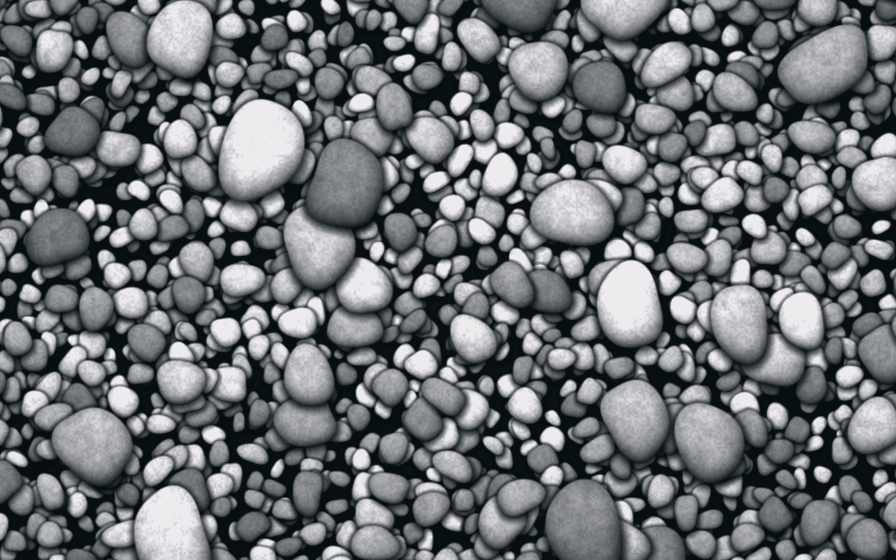
Reproduce this texture procedurally as a WebGL 1 fragment shader.

```glsl
precision highp float;
// Draws a beach of rounded grey pebbles piled over dark, shadowed gaps.

uniform vec2 u_resolution;

// Lengths are fractions of the canvas height.
const float EDGE = 0.0028;
const float JITTER = 0.3;
const float SHADOW_BASE = 0.008;
const float SHADOW_GROWTH = 0.13;
const float SHADOW_DEPTH = 0.8;
const float DARK_STONE = 0.5;
const float PALE_STONE = 1.1;
const float GAP_TONE = 0.06;
const float GRAIN = 0.16;
const float MOTTLE = 0.26;
const vec2 LIGHT = vec2(-0.25, 0.97);
const vec3 SHADOW_TINT = vec3(-0.027, 0.005, 0.020);
const vec3 LIGHT_TINT = vec3(0.004, -0.008, 0.006);

vec3 hash3(vec2 p) {
  vec3 q = fract(p.xyx * vec3(0.1031, 0.1030, 0.0973));
  q += dot(q, q.yxz + 33.33);
  return fract((q.xxy + q.yzz) * q.zyx);
}

float noise(vec2 p) {
  vec2 i = floor(p);
  vec2 f = fract(p);
  f = f * f * (3.0 - 2.0 * f);
  float low = mix(hash3(i).x, hash3(i + vec2(1.0, 0.0)).x, f.x);
  float high = mix(hash3(i + vec2(0.0, 1.0)).x, hash3(i + 1.0).x, f.x);
  return mix(low, high, f.y);
}

mat2 rotation(float a) {
  float c = cos(a);
  float s = sin(a);
  return mat2(c, s, -s, c);
}

// Radius-like measure of a lumpy, slightly squared oval: 1 on its outline.
float pebbleRadius(vec2 q, vec3 h) {
  float power = mix(2.0, 3.0, h.x * h.x);
  vec2 a = pow(abs(q) + 1e-4, vec2(power));
  float d = pow(a.x + a.y, 1.0 / power);
  float angle = atan(q.y, q.x + 1e-5);
  float lumps = 0.06 * sin(2.0 * angle + 6.28 * h.y)
              + 0.055 * sin(3.0 * angle + 6.28 * h.z);
  return d / (1.0 + lumps);
}

// Paints one layer over the tone; keeps the surface point of the top stone.
void pebbleLayer(vec2 p, float size, float share, float seed,
                 inout float tone, inout vec2 surface) {
  mat2 turn = rotation(seed * 1.3);
  vec2 g = turn * p / size;
  vec2 base = floor(g);
  for (int j = -1; j <= 1; j++) {
    for (int i = -1; i <= 1; i++) {
      vec2 cell = base + vec2(float(i), float(j));
      vec2 key = cell + seed * 37.0 + 100.0;
      vec3 place = hash3(key);
      if (place.z > share) continue;
      vec3 form = hash3(key + 211.7);
      vec3 look = hash3(key + 457.3);

      vec2 centre = cell + 0.5 + (place.xy - 0.5) * 2.0 * JITTER;
      vec2 local = (g - centre) * turn * size;
      float radius = size * mix(0.37, 0.56, form.x * form.x);
      float reach = SHADOW_BASE + SHADOW_GROWTH * radius;
      float away = length(local) + 1e-5;
      if (away > radius * 1.3 + reach * 1.45) continue;

      float aspect = mix(0.6, 0.96, form.y);
      vec2 q = rotation(6.28 * form.z) * local / (radius * vec2(1.0, aspect));
      float d = max(pebbleRadius(q, look), 0.001);
      float outside = away * (1.0 - 1.0 / d);

      // Contact shadow, longer on the side away from the light
      float lean = dot(local / away, LIGHT);
      float shade = 1.0 - smoothstep(-EDGE, reach * (1.0 - 0.4 * lean), outside);
      tone *= 1.0 - SHADOW_DEPTH * shade;

      // Soft dome lit from above, falling off to a dark rim
      float inner = min(d, 1.0);
      float dome = 0.92 + 0.36 * lean * inner * inner - 0.46 * pow(inner, 4.0);
      float albedo = mix(DARK_STONE, PALE_STONE, look.z);
      float cover = 1.0 - smoothstep(-EDGE, EDGE, outside);
      tone = mix(tone, max(dome, 0.08) * albedo, cover);
      if (cover > 0.5) surface = local + place.xy * 7.0 + look.xy * 3.0;
    }
  }
}

void main() {
  vec2 p = gl_FragCoord.xy / u_resolution.y;
  vec2 surface = p;
  float tone = GAP_TONE;

  // Small stones lie below, the rare large ones on top
  pebbleLayer(p, 0.045, 1.00, 1.0, tone, surface);
  pebbleLayer(p, 0.052, 0.80, 2.0, tone, surface);
  pebbleLayer(p, 0.066, 0.58, 3.0, tone, surface);
  pebbleLayer(p, 0.100, 0.42, 4.0, tone, surface);
  pebbleLayer(p, 0.185, 0.25, 5.0, tone, surface);

  // Stone surface: broad mottling and fine speckle
  float mottle = 0.6 * noise(surface * 55.0) + 0.4 * noise(surface * 120.0) - 0.5;
  float grain = noise(surface * 260.0) - 0.5;
  tone *= 1.0 + MOTTLE * mottle + GRAIN * grain;

  // Slight darkening to the corners, then cool shadow tint
  vec2 fromCentre = gl_FragCoord.xy / u_resolution - 0.5;
  tone *= 1.06 - 0.4 * dot(fromCentre, fromCentre);
  tone = clamp(tone, 0.05, 0.93);
  gl_FragColor = vec4(tone + mix(SHADOW_TINT, LIGHT_TINT, tone), 1.0);
}
```
